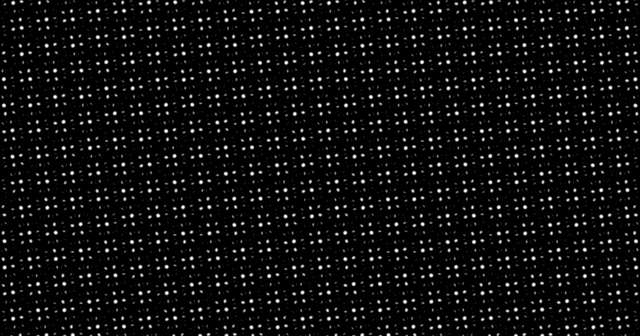
Reproduce this pattern procedurally as a Shadertoy shader.

```glsl
// Moire of two square dot lattices, one turned against the other, white on black.

#define CELLS_ACROSS 75.0              // lattice cells over the canvas width
#define TWIST 0.33                     // angle between the lattices, radians
#define LATTICE_PHASE vec2(0.0, 0.37)  // a dot of the upright lattice, in cells
#define PIVOT vec2(1.25, 1.12)         // point where both lattices agree, in cells
#define CORE_RADIUS 0.11               // fully lit part of a dot, in cells
#define EDGE_RADIUS 0.42               // where a dot fades out, in cells
#define INK vec3(1.0)
#define GROUND vec3(0.0)

mat2 rotation(float angle) {
    float c = cos(angle), s = sin(angle);
    return mat2(c, s, -s, c);
}

// Soft round dot at every integer point
float dotLattice(vec2 p, float pixel) {
    float radius = length(fract(p + 0.5) - 0.5);
    float edge = max(EDGE_RADIUS, CORE_RADIUS + pixel);
    return 1.0 - smoothstep(CORE_RADIUS, edge, radius);
}

void mainImage(out vec4 fragColor, in vec2 fragCoord) {
    // Cell units, measured from the centre
    float pixel = CELLS_ACROSS / iResolution.x;
    vec2 p = (fragCoord - 0.5 * iResolution.xy) * pixel;

    // Upright lattice, and its copy turned about the pivot
    vec2 upright = p - LATTICE_PHASE;
    vec2 turned = rotation(-TWIST) * (p - PIVOT) + PIVOT - LATTICE_PHASE;

    // Light remains only where dots of both lattices overlap
    float light = dotLattice(upright, pixel) * dotLattice(turned, pixel);
    fragColor = vec4(mix(GROUND, INK, light), 1.0);
}
```
